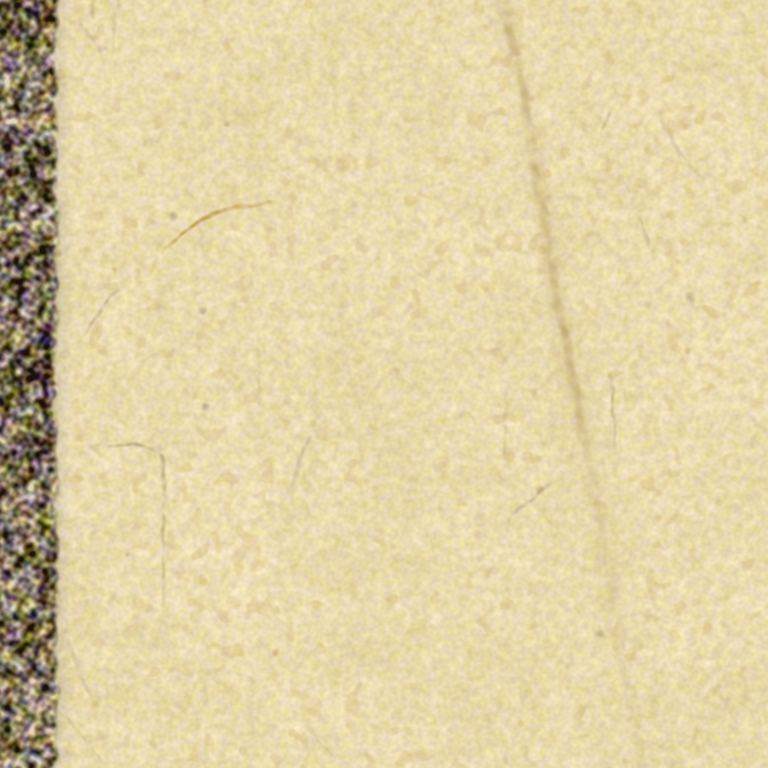
Give the GLSL for this texture, as a WebGL 1 fragment shader.

```glsl
precision highp float;
uniform vec2 u_resolution;

const vec3 PAPER = vec3(0.918, 0.858, 0.680);
const vec3 BORDER = vec3(0.475, 0.425, 0.335);
const vec3 HAIR = vec3(0.58, 0.52, 0.40);
const vec3 OCHRE = vec3(0.74, 0.59, 0.30);
const vec3 CREASE = vec3(0.72, 0.63, 0.41);
const vec3 BLUE_SHIFT = vec3(0.0, -0.06, 1.0);
const vec3 RED_SHIFT = vec3(0.6, -0.4, 0.2);

const float BORDER_WIDTH = 0.073;
const float BORDER_SOFT = 0.005;
const float BORDER_SCALE = 60.0;
const float BORDER_CONTRAST = 0.30;
const float BORDER_CHROMA = 0.13;
const float GRAIN_SCALE = 84.0;
const float PAPER_CONTRAST = 0.029;
const float PAPER_CHROMA = 0.044;
const float BLOTCH = 0.012;
const float MOTTLE = 0.016;
const float HAIR_WIDTH = 0.0048;
const float HAIR_WOBBLE = 0.0022;
const float HAIR_STRENGTH = 0.52;
const int HAIR_COUNT = 16;
const float SPECK_CELLS = 16.0;
const float SPECK_CHANCE = 0.06;

vec2 hash2(vec2 p) {
  vec3 q = fract(p.xyx * vec3(0.1031, 0.1030, 0.0973));
  q += dot(q, q.yzx + 33.33);
  return fract((q.xx + q.yz) * q.zy);
}

float corner(vec2 cell, vec2 offset) {
  float angle = 6.2832 * hash2(cell).x;
  return dot(vec2(cos(angle), sin(angle)), offset);
}

// Gradient noise, roughly -1 to 1
float noise(vec2 p) {
  vec2 i = floor(p), f = p - i;
  vec2 u = f * f * f * (f * (f * 6.0 - 15.0) + 10.0);
  vec2 e = vec2(1.0, 0.0);
  float low = mix(corner(i, f), corner(i + e, f - e), u.x);
  float high = mix(corner(i + e.yx, f - e.yx), corner(i + 1.0, f - 1.0), u.x);
  return 2.0 * mix(low, high, u.y);
}

// Two octaves, the second one turned to hide the lattice
float grain(vec2 p) {
  mat2 turn = mat2(1.6, 1.1, -1.1, 1.6);
  return noise(p) + 0.8 * noise(turn * p + 17.3);
}

// Soft bent line that fades at both ends
float stroke(vec2 p, vec2 centre, float angle, float halfLength, float bend) {
  float c = cos(angle), s = sin(angle);
  vec2 q = p - centre;
  q = vec2(c * q.x + s * q.y, c * q.y - s * q.x);
  float d = abs(q.y - bend * q.x * q.x);
  float ends = 1.0 - smoothstep(0.5 * halfLength, halfLength, abs(q.x));
  return ends * (1.0 - smoothstep(0.0, HAIR_WIDTH, d));
}

// Hair that runs level, then turns down round a corner
float hook(vec2 p, vec2 tip, float radius) {
  vec2 e = p - tip + radius;
  float d = length(max(e, 0.0)) + min(max(e.x, e.y), 0.0) - radius;
  float ends = smoothstep(-0.12, -0.03, p.x - tip.x)
             * smoothstep(-0.30, -0.05, p.y - tip.y);
  return ends * (1.0 - smoothstep(0.0, HAIR_WIDTH, abs(d)));
}

// Sparse faint dots: x is coverage, y picks the colour
vec2 speck(vec2 p) {
  vec2 cell = floor(p * SPECK_CELLS);
  vec2 place = 0.2 + 0.6 * hash2(cell + 71.0);
  vec2 pick = hash2(cell + 133.0);
  float d = length(fract(p * SPECK_CELLS) - place);
  float cover = 1.0 - smoothstep(0.0, 0.09 + 0.06 * pick.y, d);
  return vec2(cover * step(pick.x, SPECK_CHANCE), pick.y);
}

vec3 paper(vec2 p) {
  float cloud = noise(p * 5.0 + 3.0) + noise(p * 17.0 + 9.0);
  vec3 color = PAPER + PAPER_CONTRAST * grain(p * GRAIN_SCALE);
  color += PAPER_CHROMA * BLUE_SHIFT * grain(p * GRAIN_SCALE * 0.75 + 41.0);
  color += MOTTLE * cloud * vec3(0.7, 0.8, 1.3);
  color += BLOTCH * grain(p * 31.0 + 23.0) * vec3(0.8, 1.0, 1.5);
  float stain = smoothstep(0.5, 1.3, grain(p * 36.0 + 5.0) + 0.35 * cloud);
  color = mix(color, OCHRE, 0.2 * stain);

  // Slanting crease, patchy and fading towards the bottom
  float line = 0.658 + 0.18 * (1.0 - p.y) + 0.003 * noise(vec2(p.y * 22.0, 2.5));
  float wear = 0.65 + 0.35 * noise(vec2(p.y * 13.0, 7.5)) + 0.5 * noise(p * 62.0);
  float fade = 0.3 + 0.7 * smoothstep(0.2, 0.6, p.y);
  float away = abs(p.x - line);
  float fold = 0.55 * (1.0 - smoothstep(0.001, 0.010, away)) * clamp(wear, 0.1, 1.0);
  fold += 0.13 * (1.0 - smoothstep(0.004, 0.028, away));
  color = mix(color, CREASE, fold * fade);

  // Loose hairs, ragged and broken, denser on the left and mostly upright
  vec2 w = p + HAIR_WOBBLE * vec2(noise(p * 38.0), noise(p * 38.0 + 50.0));
  float broken = clamp(0.6 + 0.6 * noise(p * 30.0) + 0.6 * noise(p * 85.0), 0.0, 1.0);
  float hairs = 0.9 * hook(w, vec2(0.213, 0.42), 0.03);
  for (int i = 0; i < HAIR_COUNT; i++) {
    vec2 seed = vec2(float(i), 5.0);
    vec2 place = hash2(seed), shape = hash2(seed + 37.0), look = hash2(seed + 91.0);
    vec2 centre = vec2(0.09 + 0.8 * place.x * sqrt(place.x), place.y);
    float angle = 1.57 + 4.0 * (shape.x - 0.5) * abs(shape.x - 0.5);
    float h = stroke(w, centre, angle, 0.025 + 0.05 * shape.y, 6.0 * (look.x - 0.5));
    hairs = max(hairs, h * (0.25 + 0.5 * look.y));
  }
  color = mix(color, HAIR, HAIR_STRENGTH * hairs * broken);
  float fibre = stroke(w, vec2(0.28, 0.722), 0.39, 0.095, -3.0);
  color = mix(color, OCHRE, 0.85 * fibre * (0.3 + 0.7 * broken));

  vec2 dots = speck(w);
  return mix(color, mix(OCHRE, HAIR, step(0.6, dots.y)), 0.45 * dots.x);
}

vec3 border(vec2 p) {
  vec2 q = p * BORDER_SCALE;
  float light = grain(q + 63.0) + 0.45 * noise(vec2(p.x * 9.0, p.y * 15.0) + 8.0);
  vec3 color = BORDER + BORDER_CONTRAST * light * vec3(1.0, 0.98, 0.84);
  color += BORDER_CHROMA * BLUE_SHIFT * grain(q * 0.7 + 107.0);
  color += 0.06 * RED_SHIFT * grain(q * 0.7 + 151.0);
  return clamp(color, vec3(0.10, 0.07, 0.04), vec3(0.88, 0.84, 0.74));
}

void main() {
  vec2 p = gl_FragCoord.xy / u_resolution;
  float edge = BORDER_WIDTH + 0.003 * noise(vec2(p.y * 45.0, 4.5));
  float inside = smoothstep(edge - BORDER_SOFT, edge + BORDER_SOFT, p.x);
  vec3 sheet = paper(p);
  // Greyish shade where the sheet meets the border
  sheet -= vec3(0.07, 0.06, 0.02) * (1.0 - smoothstep(edge, edge + 0.025, p.x));
  gl_FragColor = vec4(mix(border(p), sheet, inside), 1.0);
}
```
